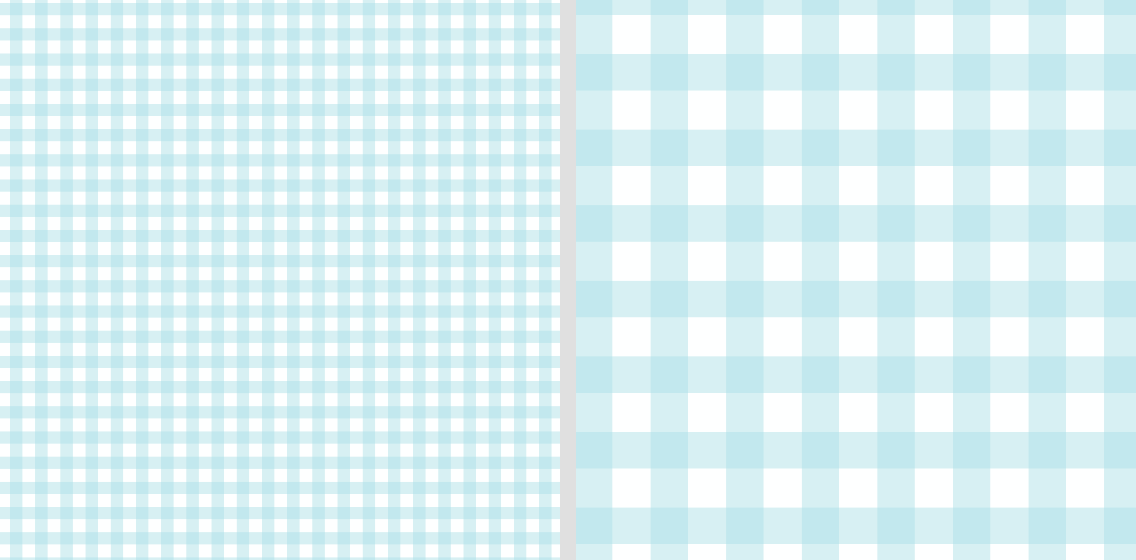
Left: the whole. Right: its middle third, enlarged.
A WebGL 1 fragment shader for this pattern:

```glsl
precision highp float;
// Pale aqua gingham: translucent vertical and horizontal bands over white.

uniform vec2 u_resolution;

const float REPEATS = 22.225;                        // checks across and down
const vec2 FIRST_CENTRE = vec2(0.0289, 0.9836);      // one column and one row centre
const vec2 BAND_FILL = vec2(0.494, 0.483);           // band width / period: columns, rows
const float EDGE_SOFTNESS = 0.75;                    // edge ramp in output pixels

const vec3 WHITE = vec3(0.998, 1.0, 1.0);
const vec3 SINGLE_BAND = vec3(0.842, 0.941, 0.951);
const vec3 CROSSING = vec3(0.759, 0.910, 0.933);

// Coverage of a repeating band with a narrow smoothed edge.
float bandCoverage(float position, float centre, float fill, float softness) {
  float phase = fract((position - centre) * REPEATS + 0.5) - 0.5;
  float edgeDistance = 0.5 * fill - abs(phase);
  return clamp(edgeDistance / (softness * REPEATS) + 0.5, 0.0, 1.0);
}

// Blend the cloth colours where zero, one or two bands overlap.
vec3 weaveColour(float column, float row) {
  vec3 offRow = mix(WHITE, SINGLE_BAND, column);
  vec3 onRow = mix(SINGLE_BAND, CROSSING, column);
  return mix(offRow, onRow, row);
}

void main() {
  vec2 uv = gl_FragCoord.xy / u_resolution;
  vec2 softness = EDGE_SOFTNESS / u_resolution;

  float column = bandCoverage(uv.x, FIRST_CENTRE.x, BAND_FILL.x, softness.x);
  float row = bandCoverage(uv.y, FIRST_CENTRE.y, BAND_FILL.y, softness.y);

  gl_FragColor = vec4(weaveColour(column, row), 1.0);
}
```
